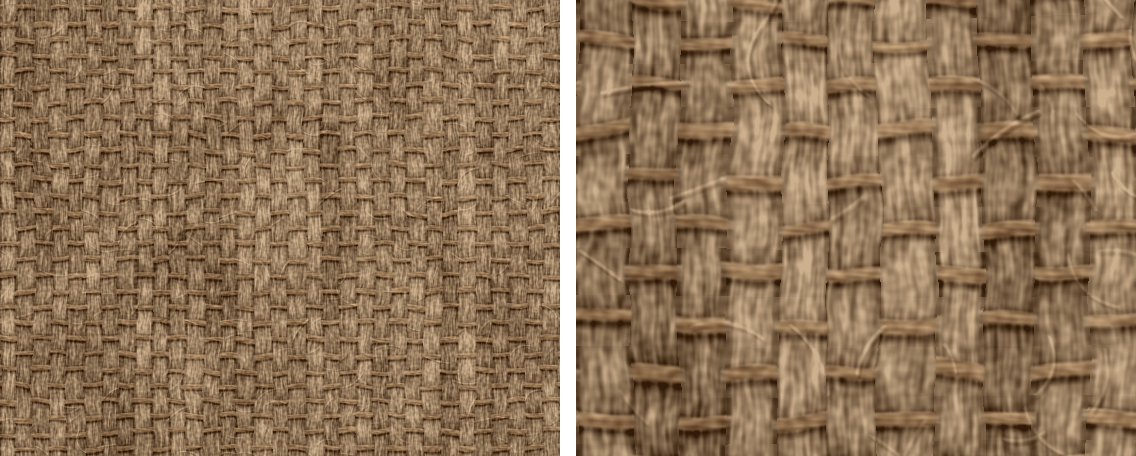
Left: the whole. Right: its middle third, enlarged.
Give the GLSL for this texture, as a Shadertoy shader.

```glsl
// Coarse brown burlap: wide flat warp strips crossed by thin weft cords, with stray fibres.

const vec2 THREADS = vec2(33.0, 29.0);      // strips across, cords down
const vec3 DARK_JUTE = vec3(0.24, 0.15, 0.07);
const vec3 PALE_JUTE = vec3(0.73, 0.62, 0.49);
const vec3 CORD_TINT = vec3(0.025, 0.0, -0.02);
const float GAP_TONE = 0.12;

float hash(vec2 p) {
    return fract(sin(dot(p, vec2(127.1, 311.7))) * 43758.55);
}

float cornerSlope(vec2 corner, vec2 offset) {
    float angle = 6.2832 * hash(corner);
    return dot(vec2(cos(angle), sin(angle)), offset);
}

// Gradient noise, roughly -0.6 to 0.6
float noise(vec2 p) {
    vec2 i = floor(p), f = p - i;
    vec2 u = f * f * f * (f * (f * 6.0 - 15.0) + 10.0);
    vec2 e = vec2(1.0, 0.0);
    float low = mix(cornerSlope(i, f), cornerSlope(i + e, f - e), u.x);
    float high = mix(cornerSlope(i + e.yx, f - e.yx), cornerSlope(i + 1.0, f - 1.0), u.x);
    return mix(low, high, u.y);
}

// 1 inside the half width, smooth at the edge
float band(float x, float halfWidth, float soft) {
    return 1.0 - smoothstep(halfWidth - soft, halfWidth + soft, abs(x));
}

// Curved loose hairs, one candidate in each square of a coarse grid
float strayFibres(vec2 p, float thickness, float soft) {
    vec2 home = floor(p);
    float cover = 0.0;
    for (int j = -1; j <= 1; j++)
    for (int i = -1; i <= 1; i++) {
        vec2 id = home + vec2(i, j);
        float pick = hash(id + 3.7);
        vec2 q = p - id - vec2(hash(id + 11.3), hash(id + 23.9));
        float angle = 3.1416 * hash(id + 41.1);
        q = mat2(cos(angle), -sin(angle), sin(angle), cos(angle)) * q;
        q.y += (hash(id + 57.3) - 0.5) * 1.8 * q.x * q.x;
        float reach = 0.2 + 0.45 * hash(id + 71.9);
        float d = length(vec2(max(abs(q.x) - reach, 0.0), q.y));
        cover = max(cover, step(0.45, pick) * pick * band(d, thickness, soft));
    }
    return cover;
}

// Flat strip: long fibres, rounded sides, own brightness
float warpTone(vec2 p, float across, float column) {
    float fibres = 0.5 * noise(vec2(p.x * 6.0, p.y * 0.9))
                 + 0.35 * noise(vec2(p.x * 11.0, p.y * 2.3) + 40.0);
    float own = 0.20 * (hash(vec2(column, 5.0)) - 0.5)
              + 0.22 * noise(vec2(column * 3.7, p.y * 0.25));
    return 0.70 + fibres + own - 0.45 * across * across;
}

// Thin cord: lit along its upper side, twisted fibres
float weftTone(vec2 p, float height) {
    float twist = 0.4 * noise(vec2(p.x * 1.8 + p.y * 3.0, p.y * 9.0) + 90.0);
    return 0.66 + 0.9 * height + twist;
}

void mainImage(out vec4 fragColor, in vec2 fragCoord) {
    vec2 uv = fragCoord / iResolution.xy;
    vec2 p = uv * THREADS;
    float soft = 0.04 + 0.5 * THREADS.x / iResolution.x;

    // Uneven spacing and gentle drift of the threads
    vec2 w = p;
    w.x += 0.35 * noise(vec2(p.x * 0.45, p.y * 0.12)) + 0.12 * noise(p * vec2(0.5, 0.8) + 17.0);
    w.y += 0.35 * noise(p * vec2(0.10, 0.25) + 31.0);

    // Plain weave cell
    vec2 cell = floor(w);
    vec2 local = w - cell - 0.5;
    local.y += 0.28 * noise(vec2(w.x * 0.7, cell.y * 7.3));
    float cordOnTop = mod(cell.x + cell.y, 2.0);

    // Strip and cord shapes
    float stripHalf = 0.39 + 0.10 * hash(vec2(cell.x, 2.0));
    float cordHalf = 0.10 + 0.07 * hash(cell + 8.0);
    float strip = band(local.x, stripHalf, soft);
    float cord = band(local.y, cordHalf, soft);

    // Strip dips under a cord and bulges over one
    float bulge = cos(3.1416 * local.y) * mix(1.0, -1.0, cordOnTop);
    float warp = warpTone(w, local.x, cell.x) + 0.10 * bulge;
    float weft = weftTone(w, local.y);
    float under = band(local.y + cordHalf + 0.07, 0.07, 0.10);
    float above = band(local.y - cordHalf - 0.04, 0.03, 0.08);
    float shadow = 0.50 * under + 0.18 * above;

    // Layers for the two kinds of crossing
    float gap = GAP_TONE + 0.40 * hash(cell + 19.0);
    float stripOver = mix(mix(gap, weft, cord), warp, strip);
    float cordOver = mix(mix(gap, warp, strip) - shadow, weft, cord);
    float tone = mix(stripOver, cordOver, cordOnTop);

    // Loose fibres, grain, broad wear and side light
    float hair = strayFibres(p * 0.75, 0.025, 0.5 * soft);
    float hairShade = strayFibres(p * 0.75 + vec2(-0.03, 0.07), 0.025, 0.5 * soft);
    tone += 0.30 * hair - 0.16 * hairShade * (1.0 - hair);
    tone += 0.30 * noise(p * 5.0) + 0.16 * noise(p * 0.22 + 60.0);
    tone += 0.16 * noise(vec2(p.x * 0.6, p.y * 0.05) + 73.0);
    tone += 0.10 * (uv.x - 0.5) + 0.05 * (uv.y - 0.5);

    vec3 colour = mix(DARK_JUTE, PALE_JUTE, clamp(tone, -0.1, 1.15));
    colour += CORD_TINT * cord * cordOnTop;
    fragColor = vec4(colour, 1.0);
}
```
